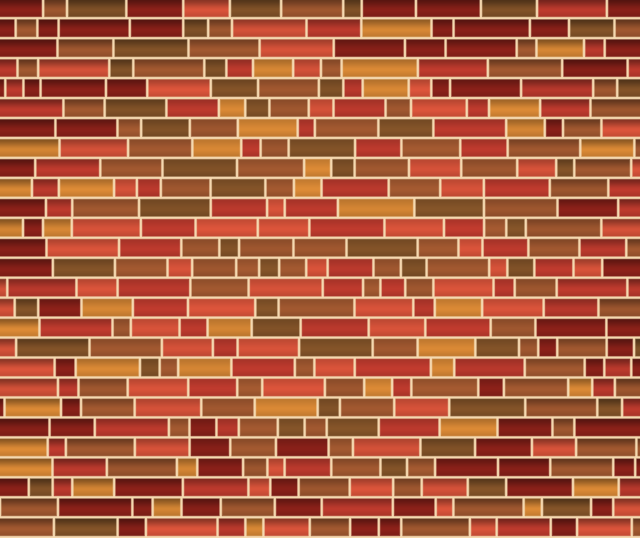
Reproduce this pattern procedurally as a Shadertoy shader.

```glsl
// Brick wall: 27 courses of random-width bricks set in thin cream mortar.
// Each course is laid by a loop of hashed widths; the brick under the pixel
// takes a hashed colour, with dark bricks gathering towards the wall's rim.

const float COURSES      = 26.95;  // courses over the canvas height
const float BASE_OFFSET  = 0.04;   // height of the lowest joint, in courses
const float JOINT        = 0.125;  // mortar width, in courses
const float CORNER       = 0.03;   // corner radius of a brick
const float SOFTNESS     = 0.05;   // smallest edge blur
const float SHORT_SHARE  = 0.31;   // share of short bricks
const vec2  SHORT_WIDTH  = vec2(0.85, 1.45);
const vec2  LONG_WIDTH   = vec2(1.9, 3.85);
const vec2  DARK_SHARE   = vec2(0.01, 0.38);  // at centre, at rim
const vec2  TOP_SHADOW   = vec2(0.14, 0.42);  // at centre, at rim
const float FOOT_SHADOW  = 0.13;
const float TONE_JITTER  = 0.05;
const int   MAX_BRICKS   = 64;

const vec3 MORTAR  = vec3(0.96, 0.85, 0.69);
const vec3 SIENNA  = vec3(0.64, 0.35, 0.19);
const vec3 UMBER   = vec3(0.52, 0.33, 0.16);
const vec3 RED     = vec3(0.75, 0.23, 0.18);
const vec3 CORAL   = vec3(0.86, 0.33, 0.23);
const vec3 OCHRE   = vec3(0.86, 0.54, 0.21);
const vec3 OXBLOOD = vec3(0.55, 0.13, 0.10);

// Integer hash of course, brick and channel, giving 0..1
float hash(int course, int brick, int channel) {
    uint h = uint(course) * 1597u + uint(brick) * 51749u + uint(channel) * 7919u + 17u;
    h = h * 747796405u + 2891336453u;
    h = ((h >> ((h >> 28u) + 4u)) ^ h) * 277803737u;
    h = (h >> 22u) ^ h;
    return float(h >> 8u) / 16777216.0;
}

float brickWidth(int course, int brick) {
    vec2 range = hash(course, brick, 0) < SHORT_SHARE ? SHORT_WIDTH : LONG_WIDTH;
    return mix(range.x, range.y, hash(course, brick, 1));
}

// Golden-ratio steps along a course keep neighbours apart in colour
vec3 brickColour(int course, int brick, float rim) {
    if (hash(course, brick, 2) < mix(DARK_SHARE.x, DARK_SHARE.y, rim)) return OXBLOOD;
    float pick = fract(hash(course, 0, 3) + float(brick) * 0.618 + 0.3 * hash(course, brick, 4));
    if (pick < 0.27) return SIENNA;
    if (pick < 0.52) return RED;
    if (pick < 0.69) return UMBER;
    if (pick < 0.87) return CORAL;
    return OCHRE;
}

float roundedBox(vec2 p, vec2 halfSize) {
    vec2 d = abs(p) - halfSize + CORNER;
    return length(max(d, 0.0)) + min(max(d.x, d.y), 0.0) - CORNER;
}

void mainImage(out vec4 fragColor, in vec2 fragCoord) {
    float pixel = COURSES / iResolution.y;
    vec2 wall = fragCoord * pixel - vec2(0.0, BASE_OFFSET);
    float courseY = floor(wall.y);
    int course = int(courseY) + 1;

    // Lay bricks from the left until one covers this point
    float left = -1.6 * hash(course, 0, 5);
    float width = brickWidth(course, 0);
    int brick = 0;
    for (int i = 1; i < MAX_BRICKS; i++) {
        if (wall.x < left + width) break;
        left += width;
        brick = i;
        width = brickWidth(course, i);
    }

    // Closeness of the whole brick to the rim of the wall
    vec2 centre = vec2(left + 0.5 * width, courseY + 0.5);
    vec2 wallSize = iResolution.xy * pixel;
    float rim = smoothstep(0.55, 1.1, length(2.0 * centre / wallSize - 1.0));

    // Face colour with shading at the upper and lower edges
    float height = wall.y - courseY;
    vec3 face = brickColour(course, brick, rim);
    face *= 1.0 + TONE_JITTER * (hash(course, brick, 6) - 0.5);
    face *= 1.0 - mix(TOP_SHADOW.x, TOP_SHADOW.y, rim) * smoothstep(0.35, 1.0, height);
    face *= 1.0 - FOOT_SHADOW * smoothstep(0.5, 0.0, height);

    // Mortar joint around the face
    float edge = roundedBox(wall - centre, 0.5 * (vec2(width, 1.0) - JOINT));
    float blur = max(SOFTNESS, 0.6 * pixel);
    fragColor = vec4(mix(face, MORTAR, smoothstep(-blur, blur, edge)), 1.0);
}
```
